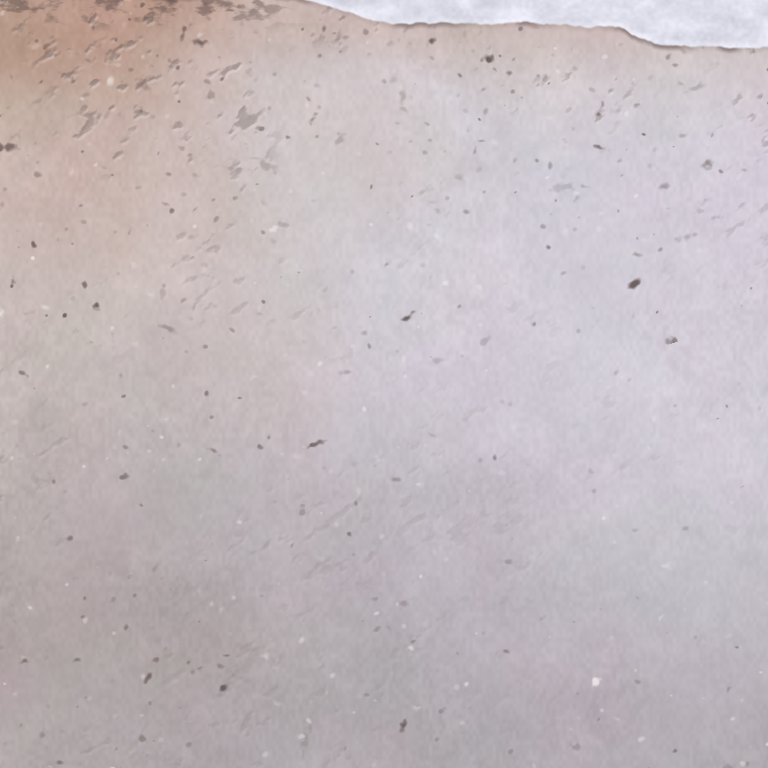
Reproduce this texture procedurally as a three.js fragment shader.

```glsl
// Dusty, stained concrete floor with scattered grit and a peeling pale strip along the top.
#define COOL_LIGHT vec3(0.825, 0.805, 0.846)
#define WARM_LIGHT vec3(0.810, 0.758, 0.746)
#define COOL_DARK vec3(0.694, 0.667, 0.690)
#define WARM_DARK vec3(0.685, 0.643, 0.640)
#define RUST vec3(0.735, 0.610, 0.550)
#define PAINT vec3(0.872, 0.872, 0.918)
#define GRIT vec3(0.36, 0.30, 0.29)
#define CHIP vec3(0.96, 0.94, 0.94)
#define GRAIN 0.036
#define BLOTCH 0.055

varying vec2 vUv;

float hash(vec2 p) {
  vec3 q = fract(vec3(p.xyx) * 0.1031);
  q += dot(q, q.yzx + 33.33);
  return fract((q.x + q.y) * q.z);
}

float noise(vec2 p) {
  vec2 i = floor(p), f = fract(p);
  f = f * f * (3.0 - 2.0 * f);
  return mix(mix(hash(i), hash(i + vec2(1.0, 0.0)), f.x),
             mix(hash(i + vec2(0.0, 1.0)), hash(i + 1.0), f.x), f.y);
}

float fbm(vec2 p) {
  float sum = 0.0, amp = 0.5;
  for (int i = 0; i < 4; i++) {
    sum += amp * noise(p);
    p = mat2(0.8, -0.6, 0.6, 0.8) * p * 2.03 + 17.1;
    amp *= 0.5;
  }
  return sum / 0.9375;
}

// Dirt gathers towards the top and the left
float dirt(vec2 p) {
  return clamp(0.12 + 0.7 * smoothstep(0.5, 1.0, p.y) + 0.25 * (1.0 - p.x), 0.0, 1.0);
}

// One soft, tilted fleck in some of the cells of a turned n by n grid
float flecks(vec2 p, float n, float chance, float radius, float stretch, float seed) {
  vec2 g = mat2(0.85, 0.53, -0.53, 0.85) * p * n + 60.0;
  vec2 key = floor(g) + seed;
  if (hash(key) > chance) return 0.0;
  vec2 centre = 0.3 + 0.4 * vec2(hash(key + 3.7), hash(key + 9.2));
  vec2 q = (fract(g) - centre) / n;
  float angle = mix(-0.1, 2.0, hash(key + 21.4));
  float c = cos(angle), s = sin(angle);
  q = vec2(c * q.x + s * q.y, c * q.y - s * q.x);
  q.x /= mix(1.0, stretch, hash(key + 5.5));
  float d = length(q) / (radius * mix(0.6, 1.2, hash(key + 13.8)));
  d += 1.3 * (noise(p * 190.0) - 0.5);
  float strength = hash(key + 31.6);
  return mix(0.2, 1.0, strength * strength) * (1.0 - smoothstep(0.1, 1.4, d));
}

// Broad stains: light to dark downwards, cool to warm leftwards, rust in the top corner
vec3 floorColor(vec2 p) {
  float stain = fbm(p * 4.0 + 5.0) - 0.5;
  float patches = fbm(p * 6.0 + 40.0) - 0.5;
  float light = smoothstep(0.04, 0.66, p.y + 0.22 * (p.x - 0.5) + 0.22 * stain);
  float warm = 1.0 - smoothstep(0.06, 0.72, p.x - 0.3 * (p.y - 0.5) + 0.4 * patches);
  warm = max(warm, 0.85 * smoothstep(0.80, 0.97, p.y + 0.15 * stain));
  vec3 color = mix(mix(COOL_DARK, WARM_DARK, warm), mix(COOL_LIGHT, WARM_LIGHT, warm), light);
  float corner = 1.0 - smoothstep(0.0, 0.46, length(vec2(p.x, 1.1 * (1.0 - p.y))) + 0.3 * patches);
  float band = 0.38 * smoothstep(0.89, 1.0, p.y + 0.10 * patches) * (1.0 - 0.5 * p.x);
  color = mix(color, RUST, clamp(corner + band, 0.0, 1.0));
  color += BLOTCH * (fbm(p * 14.0 + 70.0) - 0.5);
  // Slight drift between pinkish and greenish grey
  return color + vec3(0.028, -0.012, 0.012) * (fbm(p * 8.0 + 90.0) - 0.5);
}

// Height of the ragged lower edge of the paint strip
float paintEdge(float x) {
  float steps = 0.039 * smoothstep(0.37, 0.52, x) + 0.030 * smoothstep(0.77, 0.89, x);
  return 1.006 - steps + 0.016 * (fbm(vec2(x * 30.0, 2.0)) - 0.5);
}

void main() {
  vec2 p = vUv;
  vec3 color = floorColor(p);

  // Fine and medium grain, drawn out slightly upwards, uneven in strength
  float rough = mix(0.5, 1.4, fbm(p * 9.0 + 120.0));
  color += GRAIN * rough * (noise(p * vec2(230.0, 150.0)) - 0.5);
  color += GRAIN * rough * (fbm(p * vec2(75.0, 55.0)) - 0.5);

  // Sparse short scuffs with pale rims, and crumbs of soil along the top left
  vec2 along = mat2(0.8, -0.6, 0.6, 0.8) * p;
  float field = fbm(along * vec2(38.0, 75.0));
  float rim = fbm((along + vec2(0.001, 0.004)) * vec2(38.0, 75.0));
  float patchy = smoothstep(0.40, 0.65, fbm(p * 7.0 + 150.0)) * dirt(p);
  color = mix(color, CHIP, 0.25 * smoothstep(0.64, 0.80, rim) * patchy);
  color = mix(color, GRIT, 0.38 * smoothstep(0.64, 0.80, field) * patchy);
  float soil = smoothstep(0.52, 0.72, fbm(p * vec2(45.0, 85.0)));
  soil *= smoothstep(0.95, 0.99, p.y) * (1.0 - smoothstep(0.30, 0.44, p.x));
  color = mix(color, GRIT, 0.50 * soil);

  // Grit from dust to small splinters, then pale chips
  float amount = dirt(p);
  float dust = flecks(p, 55.0, 0.32 * amount, 0.0027, 1.9, 11.0);
  float grit = flecks(p, 23.0, 0.24 * amount, 0.0042, 2.4, 47.0);
  float splinter = flecks(p, 11.0, 0.28 * amount, 0.0046, 4.0, 83.0);
  color = mix(color, GRIT, max(0.55 * dust, max(0.85 * grit, 0.85 * splinter)));
  float chip = max(flecks(p, 21.0, 0.08, 0.0042, 1.8, 129.0),
                   0.6 * flecks(p, 47.0, 0.12, 0.0030, 1.6, 173.0));
  color = mix(color, CHIP, 0.85 * chip);

  // Mottled paint strip with a bright lip and a broken shadow beneath
  float above = p.y - paintEdge(p.x);
  float broken = smoothstep(0.25, 0.75, noise(vec2(p.x * 38.0, 8.0)));
  float shadow = smoothstep(-0.009, 0.0, above) * (0.2 + 0.8 * broken);
  color = mix(color, GRIT, 0.60 * shadow);
  vec3 paint = PAINT + 0.16 * (fbm(p * vec2(38.0, 60.0)) - 0.5);
  paint += GRAIN * (noise(p * 220.0) - 0.5);
  paint += 0.04 * (1.0 - smoothstep(0.002, 0.009, above));
  color = mix(color, paint, smoothstep(-0.002, 0.002, above));

  gl_FragColor = vec4(clamp(color, 0.0, 1.0), 1.0);
}
```
